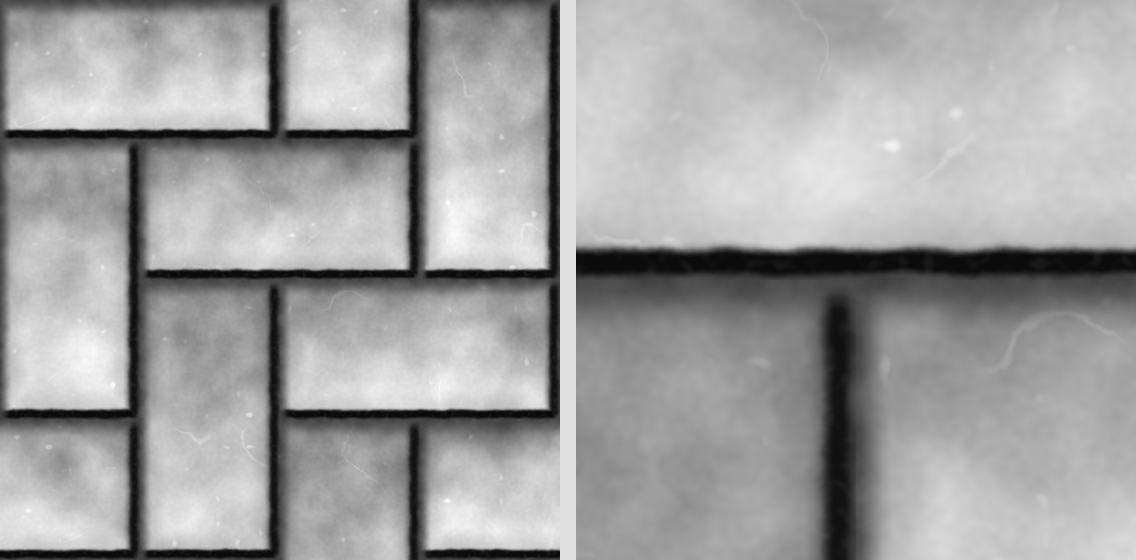
Left, the full canvas; right, a detail of the centre.
Write a three.js fragment shader that draws this texture.

```glsl
// Grey herringbone paving: 2x1 blocks on a four by four cell grid that wraps.
// Each cell finds its block, then the block gets a soft pillowed face, a
// top-to-bottom tone, cloudy gradient-noise wear and dark joints below and right.
varying vec2 vUv;

const float CELLS = 4.0;
const float GAP_TONE = 0.27;
const float JOINT_TONE = 0.045;
const float FACE_LOW = 0.89;
const float FACE_HIGH = 0.60;

float hash(vec2 p) {
  vec3 q = fract(vec3(p.xyx) * 0.1031);
  q += dot(q, q.yzx + 33.33);
  return fract((q.x + q.y) * q.z);
}

vec2 gradientAt(vec2 p) {
  float angle = 6.2832 * hash(p);
  return vec2(cos(angle), sin(angle));
}

float gradientNoise(vec2 p) {
  vec2 i = floor(p);
  vec2 f = p - i;
  vec2 u = f * f * f * (f * (f * 6.0 - 15.0) + 10.0);
  vec2 e = vec2(1.0, 0.0);
  float low = mix(dot(gradientAt(i), f),
                  dot(gradientAt(i + e.xy), f - e.xy), u.x);
  float high = mix(dot(gradientAt(i + e.yx), f - e.yx),
                   dot(gradientAt(i + e.xx), f - e.xx), u.x);
  return mix(low, high, u.y);
}

float fbm(vec2 p) {
  float sum = 0.0;
  float weight = 0.6;
  for (int i = 0; i < 5; i++) {
    sum += weight * gradientNoise(p);
    p = mat2(1.6, 1.2, -1.2, 1.6) * p + 7.3;
    weight *= 0.52;
  }
  return sum;
}

// Soft strip between two distances, fading in and out
float band(float d, float from, float to, float soft) {
  return smoothstep(from, from + soft, d) * (1.0 - smoothstep(to - soft, to, d));
}

// Lower left corner (xy) and size (zw) of the block covering a cell
vec4 blockAt(vec2 cell) {
  float k = mod(cell.x + cell.y + 1.0, 4.0);
  float upright = step(1.5, k);
  float secondHalf = step(0.5, mod(k, 2.0));
  vec2 axis = mix(vec2(1.0, 0.0), vec2(0.0, 1.0), upright);
  return vec4(cell - axis * secondHalf, vec2(1.0) + axis);
}

// Face coverage: narrow slope at the bottom, wide one at the top
float faceMask(vec2 p, vec2 far) {
  return smoothstep(0.045, 0.095, p.y) * smoothstep(-0.02, 0.13, far.y)
       * smoothstep(-0.01, 0.09, p.x) * smoothstep(0.045, 0.125, far.x);
}

// Dark joints along the bottom and right, tapering at their ends
float jointMask(vec2 p, vec2 far) {
  float below = band(p.y, 0.0, 0.083, 0.028)
              * smoothstep(0.01, 0.07, p.x) * smoothstep(0.0, 0.06, far.x);
  float right = band(far.x, -0.005, 0.09, 0.04)
              * smoothstep(0.01, 0.05, p.y) * smoothstep(0.0, 0.08, far.y);
  return max(below, right * 0.9);
}

// Tone of the stone face, with clouds, stains, fine veins and grain
float faceTone(vec2 p, vec2 size, vec2 seed) {
  float height = p.y / size.y;
  float tone = mix(FACE_LOW, FACE_HIGH, smoothstep(0.02, 1.05, height));
  tone += 0.07 * (hash(seed + 3.7) - 0.5);
  tone += mix(0.17, 0.30, height) * fbm(p * 2.3 + seed);
  tone -= 0.16 * height * smoothstep(0.0, 0.5, gradientNoise(p * 1.7 + seed + 19.0));

  vec2 bent = p + 0.12 * vec2(fbm(p * 4.0 + seed), fbm(p * 4.0 - seed));
  float vein = 1.0 - smoothstep(0.0, 0.035, abs(gradientNoise(bent * 2.2 + seed + 41.0)));
  tone += 0.07 * vein * smoothstep(0.15, 0.4, gradientNoise(p * 1.9 + seed + 61.0));
  tone += 0.12 * smoothstep(0.42, 0.65, gradientNoise(p * 13.0 + seed));
  return tone + 0.025 * gradientNoise(p * 32.0 + seed);
}

void main() {
  vec2 grid = vUv * CELLS;
  vec4 block = blockAt(floor(grid));
  vec2 size = block.zw;
  vec2 seed = mod(block.xy, CELLS) * vec2(17.31, 23.17) + 5.0;

  // Slightly uneven outline
  vec2 p = grid - block.xy;
  vec2 wobble = vec2(fbm(p * 7.0 + seed), fbm(p * 7.0 - seed));
  vec2 rough = p + 0.016 * wobble;
  vec2 far = size - rough;

  // Worn gap, then face, then joint shadow
  float gap = GAP_TONE + 0.12 * fbm(grid * 9.0);
  float edge = min(min(rough.x, far.x - 0.04), min(rough.y - 0.03, far.y));
  float face = faceTone(p, size, seed) * mix(0.87, 1.0, smoothstep(0.03, 0.22, edge));
  float tone = mix(gap, face, faceMask(rough, far));
  float streak = 0.05 * smoothstep(0.0, 0.6, gradientNoise(rough * 30.0 + seed));
  tone = mix(tone, JOINT_TONE + streak, jointMask(rough, far));

  gl_FragColor = vec4(vec3(clamp(tone, 0.0, 1.0)), 1.0);
}
```
